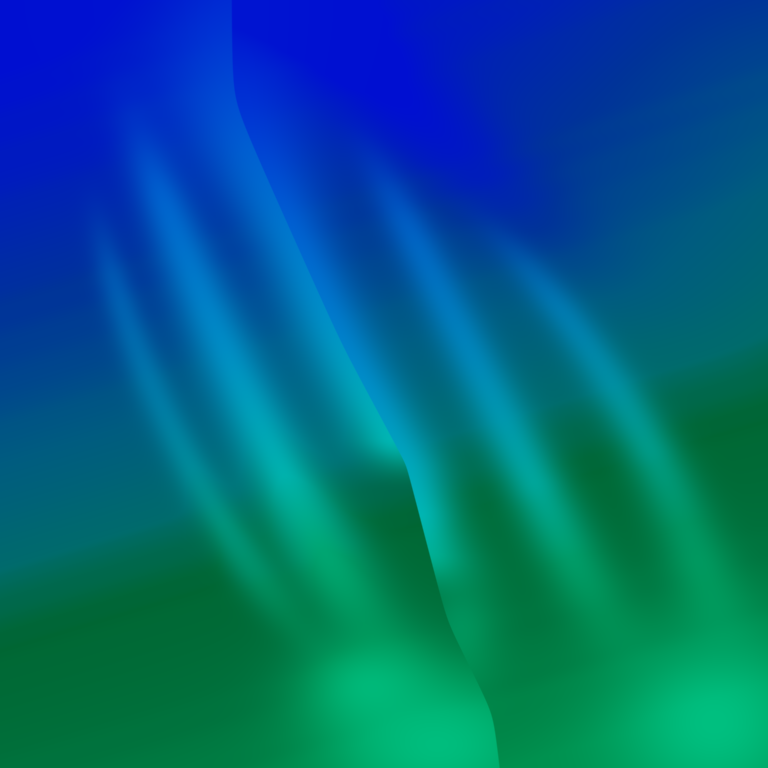
A Shadertoy shader for this background:

```glsl
// Draws soft blue-to-green folds of light split by one crisp winding seam.

// Values to tune
const float BAND_TILT = 0.30;    // rise of the colour bands to the right
const float BAND_SCALE = 1.08;
const float BAND_START = 0.095;
const float LEFT_LIFT = 0.12;    // lit left folds turn green earlier
const float VALLEY_DEPTH = 0.22; // blue diagonal on the right
const float GRAIN = 0.025;       // faint brushed bands
const float GRAIN_FREQ = 45.0;

// Colour ramps: stop, green, blue (red stays zero)
const int STOPS = 8;
const vec3 SHADOW[STOPS] = vec3[](
    vec3(0.00, 0.06, 0.82), vec3(0.15, 0.11, 0.74), vec3(0.33, 0.20, 0.60),
    vec3(0.55, 0.36, 0.50), vec3(0.70, 0.42, 0.42), vec3(0.80, 0.40, 0.20),
    vec3(1.00, 0.45, 0.24), vec3(1.20, 0.56, 0.30));
const vec3 LIGHT[STOPS] = vec3[](
    vec3(0.00, 0.08, 0.82), vec3(0.15, 0.20, 0.83), vec3(0.33, 0.37, 0.82),
    vec3(0.60, 0.56, 0.78), vec3(0.80, 0.71, 0.70), vec3(0.92, 0.66, 0.46),
    vec3(1.02, 0.68, 0.43), vec3(1.18, 0.75, 0.50));

// Folds: top point, bottom point; and bow, width, strength. Two per side.
const vec4 FOLD_ENDS[4] = vec4[](
    vec4(0.15, 0.08, 0.50, 0.86), vec4(0.12, 0.24, 0.40, 0.84),
    vec4(0.46, 0.15, 0.80, 0.84), vec4(0.62, 0.27, 0.94, 0.84));
const vec3 FOLD_SHAPE[4] = vec3[](
    vec3(-0.025, 0.050, 0.95), vec3(-0.045, 0.030, 0.55),
    vec3(0.0, 0.042, 0.80), vec3(0.050, 0.042, 0.65));

float hash(float n) {
    n = fract(n * 0.1031);
    n *= n + 33.33;
    return fract(n * (n + n));
}

float noise(float x) {
    float cell = floor(x);
    return mix(hash(cell), hash(cell + 1.0), smoothstep(0.0, 1.0, x - cell));
}

vec3 ramp(vec3 stops[STOPS], float s) {
    vec2 c = stops[0].yz;
    for (int i = 1; i < STOPS; i++)
        c = mix(c, stops[i].yz, clamp((s - stops[i - 1].x) / (stops[i].x - stops[i - 1].x), 0.0, 1.0));
    return vec3(0.0, c);
}

// Rounded hinge: zero before the knee, a straight slope after it
float hinge(float t, float knee, float radius) {
    float d = t - knee;
    return 0.5 * (d + sqrt(d * d + radius * radius));
}

float seamX(float t) {
    return 0.301 + 0.45 * hinge(t, 0.13, 0.03) + 0.09 * hinge(t, 0.45, 0.03)
        - 0.28 * hinge(t, 0.605, 0.008) + 0.25 * hinge(t, 0.81, 0.02)
        - 0.40 * hinge(t, 0.93, 0.02);
}

float glow(vec2 p, vec2 center, vec2 size) {
    vec2 d = (p - center) / size;
    return exp(-dot(d, d));
}

float fold(vec2 p, vec4 ends, vec3 shape) {
    float h = (p.y - ends.y) / (ends.w - ends.y);
    float x = mix(ends.x, ends.z, h) + 4.0 * shape.x * h * (1.0 - h);
    float d = (p.x - x) / (shape.y * mix(0.65, 1.2, clamp(h, 0.0, 1.0)));
    return shape.z * exp(-d * d) * smoothstep(-0.05, 0.25, h) * (1.0 - smoothstep(0.8, 1.1, h));
}

// Lit amount on one side of the seam
float lightAmount(vec2 p, float fromSeam, bool left) {
    float fadeAt = left ? 0.60 : 0.75;
    float width = mix(left ? 0.15 : 0.11, left ? 0.06 : 0.05, smoothstep(0.0, 0.35, p.y));
    float hug = exp(-fromSeam * fromSeam / (width * width));
    float dark = 1.0 - hug * (1.0 - smoothstep(fadeAt - 0.03, fadeAt + 0.04, p.y));
    int first = left ? 0 : 2;
    for (int i = first; i < first + 2; i++)
        dark *= 1.0 - fold(p, FOLD_ENDS[i], FOLD_SHAPE[i]);
    // Pools at the foot of the folds
    if (left) {
        dark *= 1.0 - 0.95 * glow(p, vec2(0.48, 0.89), vec2(0.085, 0.06));
        dark *= 1.0 - 0.95 * glow(p, vec2(0.57, 0.97), vec2(0.14, 0.09));
    } else {
        dark *= 1.0 - glow(p, vec2(0.93, 0.94), vec2(0.13, 0.12));
        dark *= 1.0 - 0.6 * glow(p, vec2(0.60, 0.82), vec2(0.05, 0.08));
    }
    return 1.0 - dark;
}

vec3 sideColor(vec2 p, float fromSeam, bool left) {
    float q = p.y + BAND_TILT * p.x;
    float s = BAND_SCALE * (q - BAND_START);
    float lit = lightAmount(p, fromSeam, left);
    if (left) {
        s += LEFT_LIFT * lit;
    } else {
        float diagonal = p.x - p.y;
        float valley = exp(-pow((diagonal - 0.39) / 0.09, 2.0));
        s -= VALLEY_DEPTH * valley * (1.0 - smoothstep(0.15, 0.45, p.y));
        s += 0.12 * smoothstep(0.45, 0.95, diagonal);
    }
    s += GRAIN * (noise(q * GRAIN_FREQ) - 0.5) * (1.0 - lit);
    return mix(ramp(SHADOW, s), ramp(LIGHT, s), lit);
}

void mainImage(out vec4 fragColor, in vec2 fragCoord) {
    vec2 p = fragCoord / iResolution.xy;
    p.y = 1.0 - p.y; // measured downward along the folds
    float fromSeam = p.x - seamX(p.y);
    float edge = 1.0 / iResolution.x;
    vec3 color = mix(sideColor(p, fromSeam, true), sideColor(p, fromSeam, false),
        smoothstep(-edge, edge, fromSeam));
    fragColor = vec4(color, 1.0);
}
```
